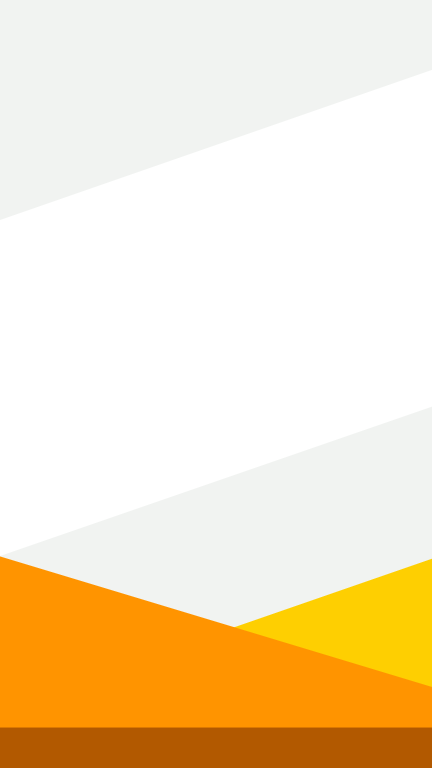
A WebGL 2 fragment shader for this background:

```glsl
#version 300 es
precision highp float;
// Flat geometric background: slanted pale bands above orange and yellow wedges and a brown base strip.

uniform vec2 u_resolution;
out vec4 outColor;

const vec3 WHITE  = vec3(1.0);
const vec3 GREY   = vec3(0.945, 0.953, 0.945);
const vec3 YELLOW = vec3(0.995, 0.810, 0.005);
const vec3 ORANGE = vec3(1.0, 0.580, 0.0);
const vec3 BROWN  = vec3(0.700, 0.350, 0.0);

// Height of each edge at the left and right sides, as a share of the canvas height
const vec2 UPPER_EDGE  = vec2(0.7135, 0.9090);
const vec2 LOWER_EDGE  = vec2(0.2760, 0.4705);
const vec2 YELLOW_EDGE = vec2(0.0775, 0.2725);
const vec2 ORANGE_EDGE = vec2(0.2755, 0.1055);
const vec2 BASE_EDGE   = vec2(0.0527);

// Smooth coverage of the area below a straight edge
float below(vec2 uv, vec2 edge) {
    float gap = mix(edge.x, edge.y, uv.x) - uv.y;
    // Perpendicular distance in pixels gives a one-pixel soft border
    vec2 slope = vec2(edge.y - edge.x, -1.0) / u_resolution;
    return clamp(gap / length(slope) + 0.5, 0.0, 1.0);
}

void main() {
    vec2 uv = gl_FragCoord.xy / u_resolution;

    // Pale bands
    vec3 color = mix(GREY, WHITE, below(uv, UPPER_EDGE));
    color = mix(color, GREY, below(uv, LOWER_EDGE));

    // Coloured wedges, back to front
    color = mix(color, YELLOW, below(uv, YELLOW_EDGE));
    color = mix(color, ORANGE, below(uv, ORANGE_EDGE));

    // Base strip
    color = mix(color, BROWN, below(uv, BASE_EDGE));

    outColor = vec4(color, 1.0);
}
```
